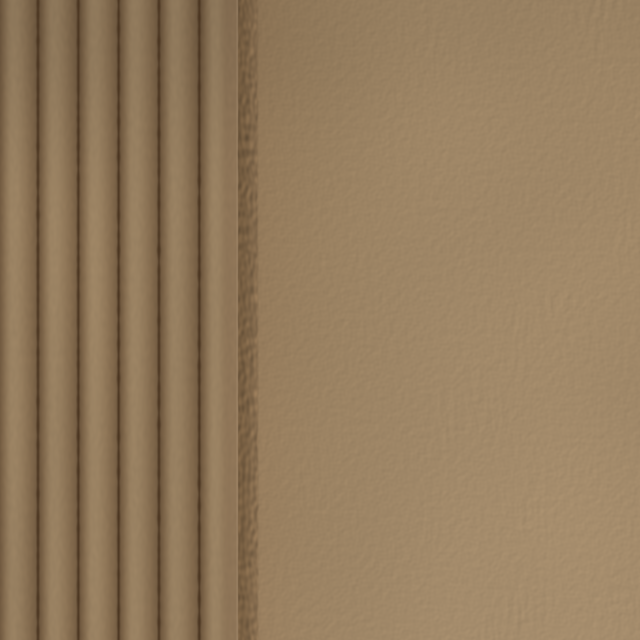
A three.js fragment shader for this texture:

```glsl
varying vec2 vUv;

vec2 hashGradient(vec2 cell) {
  vec3 q = fract(cell.xyx * vec3(0.1031, 0.1030, 0.0973));
  q += dot(q, q.yzx + 33.33);
  return fract((q.xx + q.yz) * q.zy) * 2.0 - 1.0;
}

float gradientNoise(vec2 p) {
  vec2 i = floor(p), f = fract(p);
  vec2 w = f * f * f * (f * (f * 6.0 - 15.0) + 10.0);
  float a = dot(hashGradient(i), f);
  float b = dot(hashGradient(i + vec2(1.0, 0.0)), f - vec2(1.0, 0.0));
  float c = dot(hashGradient(i + vec2(0.0, 1.0)), f - vec2(0.0, 1.0));
  float d = dot(hashGradient(i + 1.0), f - 1.0);
  return mix(mix(a, b, w.x), mix(c, d, w.x), w.y);
}

float plasterHeight(vec2 p) {
  float grain = 0.45 * gradientNoise(p * 85.0) + 0.3 * gradientNoise(p * 170.0 + 7.0);
  // Trowel strokes: mostly upright, with a few level ones low on the right
  vec2 bent = p + 0.008 * gradientNoise(p * 18.0);
  float patches = smoothstep(-0.1, 0.35, gradientNoise(p * 7.0 + 3.0));
  float upright = gradientNoise(bent * vec2(105.0, 20.0));
  float level = gradientNoise(bent * vec2(14.0, 95.0) + 31.0);
  float right = smoothstep(0.5, 0.85, p.x);
  return grain + patches * right * (0.65 * upright + 0.4 * level * smoothstep(0.6, 0.1, p.y));
}

float relief(vec2 p) {
  return plasterHeight(p + vec2(0.0015, -0.0015)) - plasterHeight(p - vec2(0.0015, -0.0015));
}

vec3 wallColor(vec2 p) {
  float light = smoothstep(0.4, 0.75, p.x) * 0.5 + (1.0 - p.y) * 0.5;
  vec3 color = mix(vec3(0.585, 0.490, 0.365), vec3(0.645, 0.548, 0.422), light);
  color *= 1.0 - 0.035 * smoothstep(0.75, 1.0, p.y);
  color *= 1.0 - vec3(0.03, 0.05, 0.065) * exp(-max(p.x - 0.403, 0.0) * 16.0);
  color *= 1.0 + 0.04 * gradientNoise(p * 4.0);
  return color * (1.0 + 0.09 * relief(p));
}

vec3 ribColor(vec2 p) {
  float u = (p.x - 0.0593) / 0.063;
  float across = fract(u);
  float isLast = step(4.0, u);
  // Rounded face, lit left of its middle
  float lit = smoothstep(0.0, 0.36, across) * (1.0 - 0.8 * smoothstep(0.4, 1.0, across));
  vec3 color = mix(vec3(0.475, 0.375, 0.265), vec3(0.605, 0.510, 0.385), lit);
  color = mix(color, vec3(0.555, 0.455, 0.340), isLast * smoothstep(0.45, 0.8, across));
  color *= 1.0 - 0.07 * smoothstep(0.65, 1.0, p.y);
  color *= 1.0 + 0.05 * gradientNoise(p * vec2(9.0, 2.5));
  color *= 1.0 + 0.035 * gradientNoise(p * vec2(160.0, 70.0));
  // Dark groove with a soft shadow around it
  float wobble = 0.025 * gradientNoise(p * vec2(16.0, 55.0));
  float gap = min(across, mix(1.0 - across, 1.0, isLast)) + wobble;
  color *= 1.0 - 0.16 * exp(-max(gap, 0.0) * 11.0);
  return mix(vec3(0.29, 0.205, 0.125), color, smoothstep(-0.015, 0.065, gap));
}

vec3 stripColor(vec2 p) {
  float t = (p.x - 0.372) / 0.031;
  vec3 color = mix(vec3(0.455, 0.360, 0.250), vec3(0.520, 0.420, 0.305), smoothstep(0.1, 1.0, t));
  vec2 q = p * vec2(150.0, 75.0);
  vec2 slant = vec2(0.3, -0.25);
  float rough = gradientNoise(q + slant) - gradientNoise(q - slant);
  color *= 1.0 + 0.17 * rough + 0.06 * gradientNoise(p * vec2(60.0, 25.0));
  return color * (1.03 - 0.05 * p.y);
}

void main() {
  vec2 p = vUv;
  float ragged = 0.0016 * gradientNoise(p * vec2(12.0, 65.0));
  vec3 color = mix(ribColor(p), stripColor(p), smoothstep(0.3705, 0.3735, p.x + ragged * 0.5));
  color = mix(color, wallColor(p), smoothstep(0.400, 0.406, p.x + ragged));
  // Thin lit lip where the last rib meets the rough strip
  color += 0.045 * exp(-pow((p.x - 0.3705) / 0.0013, 2.0));
  gl_FragColor = vec4(color, 1.0);
}
```
